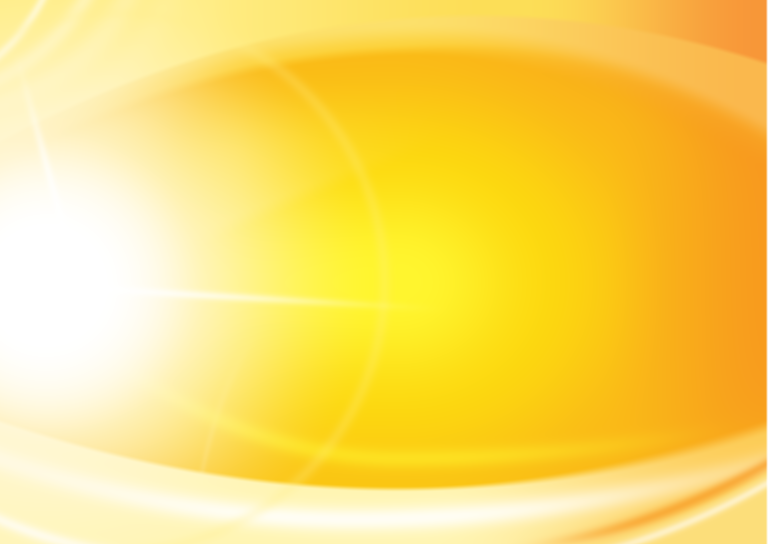
This background is drawn by a Shadertoy shader. Its source:

```glsl
// A sunlit golden backdrop: a radial yellow-to-orange field framed by curved
// translucent ribbons above and below, with a white flare at the left.
// Ribbons are parabolic arcs; the flare is layered radial falloff plus rays.

const vec3 YELLOW = vec3(1.0, 0.96, 0.18);
const vec3 GOLD   = vec3(0.99, 0.85, 0.06);
const vec3 AMBER  = vec3(0.98, 0.73, 0.09);
const vec3 ORANGE = vec3(0.97, 0.59, 0.12);
const vec3 PALE   = vec3(1.0, 0.93, 0.52);
const vec3 CREAM  = vec3(1.0, 0.97, 0.85);
const vec3 WHITE  = vec3(1.0);

const vec2 FIELD_CENTER = vec2(0.52, 0.48);
const vec2 FLARE_CENTER = vec2(0.06, 0.475);
const float CORE_RADIUS = 0.10;
const float HALO_RADIUS = 0.62;
const int CORNER_STREAKS = 5;

// Signed height above an arc with separate left and right curvature.
float aboveArc(vec2 p, vec2 apex, float bendLeft, float bendRight) {
    float dx = p.x - apex.x;
    return p.y - apex.y - (dx < 0.0 ? bendLeft : bendRight) * dx * dx;
}

float band(float d, float width) {
    return exp(-d * d / (width * width));
}

// A narrow ray, bright at its start and fading toward its end.
float ray(vec2 p, vec2 a, vec2 b, float width) {
    vec2 ab = b - a;
    float t = dot(p - a, ab) / dot(ab, ab);
    float d = length(p - a - ab * clamp(t, 0.0, 1.0));
    return band(d, width) * (1.0 - smoothstep(0.2, 1.0, t));
}

vec3 goldenField(vec2 p) {
    vec2 q = p - FIELD_CENTER;
    q *= vec2(q.x < 0.0 ? 0.4 : 1.0, 0.82);
    float r = length(q);
    vec3 color = mix(YELLOW, GOLD, smoothstep(0.02, 0.21, r));
    color = mix(color, AMBER, smoothstep(0.17, 0.37, r));
    return mix(color, ORANGE, smoothstep(0.78, 1.02, p.x) * 0.9);
}

vec3 upperRibbons(vec3 color, vec2 p) {
    float inner = aboveArc(p, vec2(0.56, 0.908), -0.65, -0.93);
    float outer = aboveArc(p, vec2(0.62, 0.969), -0.60, -0.61);
    float right = smoothstep(0.5, 1.0, p.x);

    // Shade beneath the inner rim
    float shade = exp(min(inner, 0.0) / 0.06) * smoothstep(0.1, 0.4, p.x);
    color = mix(color, mix(AMBER, ORANGE, right), shade * 0.65);

    // Translucent ribbon, brighter along its outer edge
    vec3 rim = mix(vec3(0.99, 0.88, 0.42), vec3(0.98, 0.72, 0.30), right);
    vec3 ribbon = mix(mix(vec3(0.99, 0.82, 0.22), ORANGE, right * 0.7), rim,
                      smoothstep(0.0, 0.05, inner));
    float soft = mix(0.012, 0.05, right);
    color = mix(color, ribbon, smoothstep(-soft, soft, inner));

    // Sky above the ribbon
    vec3 sky = mix(PALE, vec3(0.99, 0.87, 0.34), smoothstep(0.2, 0.65, p.x));
    sky = mix(sky, vec3(0.97, 0.59, 0.22), smoothstep(0.68, 1.0, p.x));
    color = mix(color, sky, smoothstep(-0.004, 0.008, outer));

    // Streaks sweeping through the upper left corner
    for (int i = 0; i < CORNER_STREAKS; i++) {
        float k = float(i);
        float reach = 0.055 + 0.055 * k;
        float d = p.x / reach + (1.0 - p.y) / (0.1 + 0.045 * k) - 1.0
                - 0.9 * p.x * (1.0 - p.y) / (reach * 0.3);
        float fade = 1.0 - smoothstep(0.1, 0.35, p.x);
        float strength = 0.55 / (1.0 + 0.6 * k);
        color = mix(color, WHITE, band(d, 0.12) * fade * strength);
    }
    return color;
}

vec3 lowerRibbons(vec3 color, vec2 p) {
    float edge = aboveArc(p, vec2(0.52, 0.101), 0.46, 0.50);
    float crease = aboveArc(p, vec2(0.52, 0.157), 1.30, 0.30);
    float right = smoothstep(0.55, 1.0, p.x);

    // Golden fold above the edge, with a yellow crease
    float fold = exp(-max(edge, 0.0) / 0.07) * smoothstep(0.16, 0.36, p.x);
    color = mix(color, mix(vec3(0.98, 0.79, 0.07), ORANGE, right * 0.6), fold * 0.6);
    color = mix(color, YELLOW, band(crease, 0.018) * 0.5 * (1.0 - right));

    // Pale sheet below the edge
    vec3 sheet = mix(vec3(1.0, 0.96, 0.70), vec3(0.99, 0.80, 0.34), right);
    float soft = mix(0.006, 0.016, right);
    color = mix(color, sheet, 1.0 - smoothstep(-soft, soft, edge));

    // White and amber strands
    float gleam = aboveArc(p, vec2(0.46, 0.045), 0.53, 0.36);
    color = mix(color, WHITE, band(gleam, 0.023) * (0.85 - 0.55 * right));
    float strand = aboveArc(p, vec2(0.60, -0.02), 1.0, 1.0);
    float onRight = smoothstep(0.65, 0.85, p.x);
    color = mix(color, vec3(0.99, 0.87, 0.48),
                onRight * (1.0 - smoothstep(-0.015, 0.0, strand)));
    color = mix(color, ORANGE, onRight * band(strand - 0.008, 0.012) * 0.65);
    color = mix(color, WHITE, onRight * band(strand + 0.028, 0.009) * 0.55);
    float corner = aboveArc(p, vec2(0.24, -0.03), 1.25, 0.0);
    return mix(color, WHITE, band(corner, 0.014) * (1.0 - smoothstep(0.1, 0.25, p.x)));
}

void mainImage(out vec4 fragColor, in vec2 fragCoord) {
    vec2 p = fragCoord / iResolution.xy;
    vec2 aspect = vec2(iResolution.x / iResolution.y, 1.0);
    vec3 color = lowerRibbons(upperRibbons(goldenField(p), p), p);

    // Diagonal veil and faint lens ring
    float veil = smoothstep(-0.01, 0.03, p.y - 0.55 - 0.6 * (p.x - 0.26));
    veil *= smoothstep(0.22, 0.32, p.x) * (1.0 - smoothstep(0.3, 0.6, p.x));
    color = mix(color, PALE, veil * 0.3 * (1.0 - smoothstep(0.7, 0.87, p.y)));
    float ring = length((p - vec2(0.15, 0.48)) * aspect) - 0.495;
    color = mix(color, PALE, band(ring, 0.012) * 0.25);

    // Flare: broad halo, bright core and two rays
    float d = length((p - FLARE_CENTER) * aspect);
    color = mix(color, CREAM, 1.0 - smoothstep(0.16, HALO_RADIUS, d));
    color = mix(color, WHITE, 1.0 - smoothstep(CORE_RADIUS, 0.30, d));
    vec2 q = p * aspect;
    float rays = ray(q, vec2(0.17, 0.469), vec2(0.84, 0.43), 0.008)
               + ray(q, vec2(0.12, 0.57), vec2(0.025, 0.92), 0.008);
    color = mix(color, WHITE, min(rays, 1.0) * 0.65);

    // Thin bright right border
    color = mix(color, WHITE, smoothstep(0.997, 0.9995, p.x) * 0.8);
    fragColor = vec4(color, 1.0);
}
```
